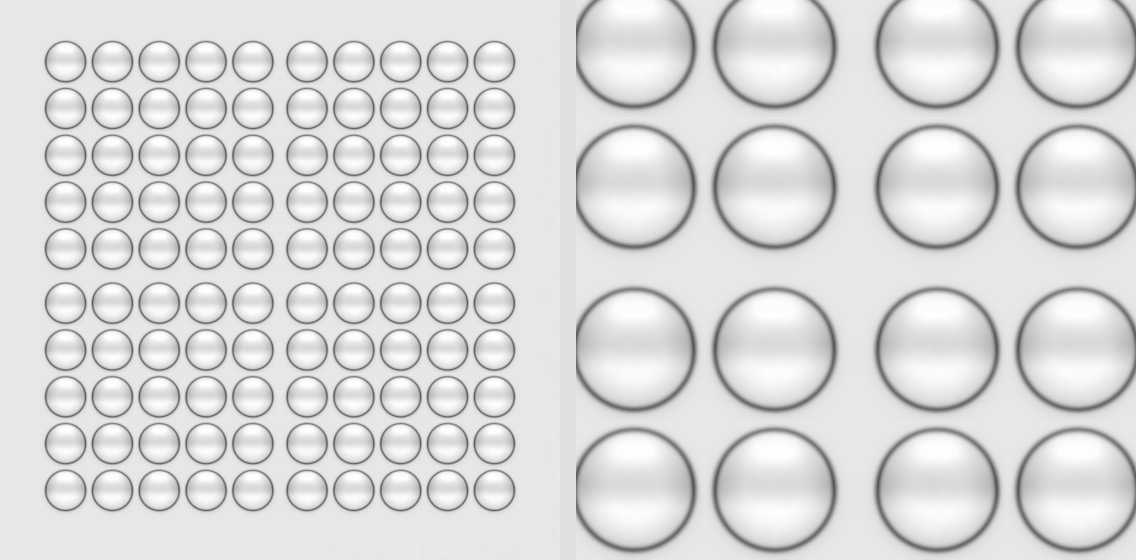
Left, the full canvas; right, a detail of the centre.
This pattern is drawn by a Shadertoy shader. Its source:

```glsl
// Ten by ten glossy white beads in four blocks on a pale grey panel.

const vec2 GRID_CENTER = vec2(0.5, 0.507);
const float PITCH = 0.0836;        // spacing inside a block
const float FIRST_OFFSET = 0.0484; // grid center to the nearest bead
const float LAST_INDEX = 4.0;      // five beads per half row
const float RADIUS = 0.0358;
const float PANEL_TONE = 0.907;

float hash(vec2 p) {
    vec3 q = fract(vec3(p.xyx) * 0.1031);
    q += dot(q, q.yzx + 33.33);
    return fract((q.x + q.y) * q.z);
}

float valueNoise(vec2 p) {
    vec2 cell = floor(p);
    vec2 f = fract(p);
    f = f * f * (3.0 - 2.0 * f);
    float bottom = mix(hash(cell), hash(cell + vec2(1.0, 0.0)), f.x);
    float top = mix(hash(cell + vec2(0.0, 1.0)), hash(cell + 1.0), f.x);
    return mix(bottom, top, f.y);
}

// Position relative to the nearest bead; id receives its signed grid index.
vec2 nearestBead(vec2 p, out vec2 id) {
    vec2 side = mix(vec2(-1.0), vec2(1.0), step(0.0, p));
    vec2 fromFirst = abs(p) - FIRST_OFFSET;
    vec2 index = clamp(round(fromFirst / PITCH), 0.0, LAST_INDEX);
    id = side * (index + 1.0);
    return side * (fromFirst - index * PITCH);
}

// Pale panel with faint smudges toward the lower right margin.
float panelTone(vec2 uv) {
    float margin = max(smoothstep(0.94, 0.98, uv.x), smoothstep(0.06, 0.02, uv.y));
    float smudge = valueNoise(uv * vec2(90.0, 55.0)) - 0.5;
    return PANEL_TONE + 0.012 * smudge * margin * smoothstep(0.0, 1.0, uv.x);
}

// Glass interior; n is the position in bead radii.
float glassTone(vec2 n, float variation) {
    float r = length(n);
    float horizon = smoothstep(-0.38, 0.1, n.y) * (1.0 - smoothstep(0.08, 0.72, n.y));
    float capGloss = smoothstep(0.3, 0.75, n.y) * (1.0 - smoothstep(0.25, 0.7, abs(n.x)));
    float tone = 0.985 - 0.135 * horizon - 0.1 * smoothstep(0.4, 0.95, r);
    return min(tone + 0.09 * capGloss + variation, 0.995);
}

// Dark outline with soft falloff; d is the signed distance to the edge.
float rimDarkness(float d, float vertical) {
    float line = 0.33 * exp(-pow(d / 0.0019, 2.0));
    float falloff = d < 0.0 ? 0.0030 : 0.0027 - 0.0006 * vertical;
    float halo = (0.13 - 0.03 * vertical) * exp(-abs(d) / falloff);
    return line + halo;
}

void mainImage(out vec4 fragColor, in vec2 fragCoord) {
    float scale = min(iResolution.x, iResolution.y);
    vec2 uv = (fragCoord - 0.5 * iResolution.xy) / scale + 0.5;
    float pixel = 1.0 / scale;

    vec2 id;
    vec2 local = nearestBead(uv - GRID_CENTER, id);
    vec2 n = local / RADIUS;
    float d = length(local) - RADIUS;
    float vertical = n.y / max(length(n), 0.001);

    // Tiny differences in brightness and grain between beads
    float variation = 0.008 * (hash(id + 17.0) - 0.5);
    variation += 0.01 * (valueNoise(uv * 230.0) - 0.5);

    float coverage = 1.0 - smoothstep(-pixel, pixel, d);
    float tone = mix(panelTone(uv), glassTone(n, variation), coverage);
    tone -= rimDarkness(d, vertical);

    fragColor = vec4(vec3(clamp(tone, 0.0, 1.0)), 1.0);
}
```
